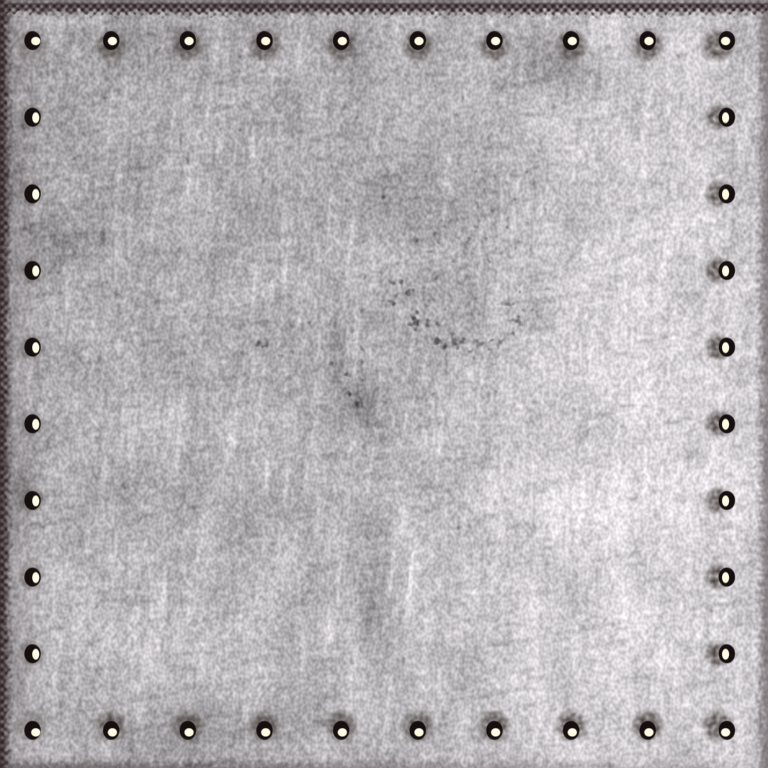
A WebGL 2 fragment shader for this texture:

```glsl
#version 300 es
precision highp float;
// Worn brushed steel plate framed by a ring of small domed rivets.

#define FIRST_RIVET vec2(0.0450, 0.0490)
#define RIVET_PITCH 0.0998
#define LAST_RIVET 9.0
#define RIVET_RADIUS 0.0130
#define GRAIN_AMOUNT 0.11
#define SCRATCH_AMOUNT 0.10
#define MOTTLE_AMOUNT 0.13
#define PIT_DARKNESS 0.30
#define EDGE_COLOR vec3(0.20, 0.15, 0.16)
#define RIVET_DARK vec3(0.09, 0.06, 0.06)
#define RIVET_LIGHT vec3(1.0, 0.99, 0.90)
#define HALO_COLOR vec3(0.37, 0.34, 0.33)

uniform vec2 u_resolution;
out vec4 fragColor;

vec2 hash2(vec2 p) {
    vec3 q = fract(p.xyx * vec3(0.1031, 0.1030, 0.0973));
    q += dot(q, q.yzx + 33.33);
    return fract((q.xx + q.yz) * q.zy);
}

float corner(vec2 cell, vec2 offset) {
    float a = 6.2832 * hash2(cell + 57.0).x;
    return dot(vec2(cos(a), sin(a)), offset);
}

float gradientNoise(vec2 p) {
    vec2 i = floor(p), f = fract(p);
    vec2 u = f * f * f * (f * (f * 6.0 - 15.0) + 10.0);
    vec2 e = vec2(1.0, 0.0);
    float low = mix(corner(i, f), corner(i + e, f - e), u.x);
    float high = mix(corner(i + e.yx, f - e.yx), corner(i + 1.0, f - 1.0), u.x);
    return 1.4 * mix(low, high, u.y);
}

float fbm(vec2 p) {
    float sum = 0.0, amp = 0.5;
    for (int i = 0; i < 5; i++) {
        sum += amp * gradientNoise(p);
        p = mat2(1.6, 1.2, -1.2, 1.6) * p + 7.3;
        amp *= 0.68;
    }
    return sum;
}

float blob(vec2 p, vec2 center, vec2 radius) {
    vec2 q = (p - center) / radius;
    return exp(-dot(q, q));
}

// Broad light and shade across the sheet
float plateTone(vec2 p) {
    float tone = 0.685 + 0.075 * smoothstep(0.45, 0.85, p.x);
    tone += 0.080 * blob(p, vec2(0.86, 0.48), vec2(0.22, 0.42));
    tone += 0.050 * blob(p, vec2(0.62, 0.22), vec2(0.28, 0.25));
    tone += 0.050 * blob(p, vec2(0.20, 0.18), vec2(0.16, 0.12));
    tone -= 0.140 * blob(p, vec2(0.73, 0.91), vec2(0.07, 0.035));
    tone -= 0.050 * blob(p, vec2(0.12, 0.86), vec2(0.15, 0.12));
    tone -= 0.060 * blob(p, vec2(0.60, 0.69), vec2(0.11, 0.14));
    tone -= 0.140 * blob(p, vec2(0.07, 0.69), vec2(0.03, 0.05));
    tone -= 0.050 * blob(p, vec2(0.28, 0.04), vec2(0.14, 0.05));
    float streak = 0.9 + 0.9 * gradientNoise(vec2((p.x - 0.1 * p.y) * 80.0, p.y * 22.0));
    float stain = 0.16 * blob(p, vec2(0.473, 0.485), vec2(0.022, 0.060));
    stain += 0.14 * blob(p, vec2(0.440, 0.525), vec2(0.012, 0.035));
    stain += 0.16 * blob(p, vec2(0.485, 0.215), vec2(0.020, 0.075));
    return tone - stain * streak;
}

// Brushed strokes, mottling and grain
float surfaceDetail(vec2 p) {
    vec2 lean = vec2(p.x - 0.09 * p.y, p.y);
    float upright = gradientNoise(lean * vec2(75.0, 8.0));
    upright += 0.6 * gradientNoise(lean * vec2(130.0, 20.0) + 31.0);
    float level = gradientNoise(vec2(p.x * 15.0, (p.y - 0.18 * p.x) * 80.0));
    float worn = 0.4 + blob(p, vec2(0.43, 0.5), vec2(0.22, 0.6));
    float d = SCRATCH_AMOUNT * (0.35 * upright + 0.55 * worn * smoothstep(0.3, 0.95, upright));
    d -= 0.6 * SCRATCH_AMOUNT * smoothstep(0.1, 0.75, level);
    d += MOTTLE_AMOUNT * fbm(p * vec2(14.0, 10.0));
    d += GRAIN_AMOUNT * gradientNoise(p * vec2(235.0, 190.0));
    return d + 0.8 * GRAIN_AMOUNT * gradientNoise(p * vec2(120.0, 90.0) + 19.0);
}

// Corrosion pits, clustered in an arc and sparse elsewhere
float pits(vec2 p) {
    vec2 q = p - vec2(0.605, 0.630);
    float arc = exp(-pow((length(q) - 0.080) / 0.022, 2.0)) * smoothstep(0.05, -0.04, q.y);
    float cluster = 0.85 * arc + 0.5 * blob(p, vec2(0.60, 0.68), vec2(0.10, 0.08));
    cluster += 0.6 * blob(p, vec2(0.46, 0.50), vec2(0.03, 0.06));
    cluster += 0.9 * blob(p, vec2(0.605, 0.547), vec2(0.028, 0.010));
    cluster += 1.1 * blob(p, vec2(0.343, 0.551), vec2(0.016, 0.007));
    cluster += 0.2 * blob(p, vec2(0.25, 0.75), vec2(0.35, 0.3));
    float n = gradientNoise(p * 75.0 + 4.0) + 0.6 * gradientNoise(p * 150.0);
    float edge = 0.58 - 0.60 * min(cluster, 1.0);
    float spots = smoothstep(edge, edge + 0.95, n) * (0.6 + 0.6 * min(cluster, 1.0));
    return spots + 0.7 * blob(p, vec2(0.135, 0.692), vec2(0.005, 0.009));
}

// Ragged woven border, heaviest along the top and left
float borderShade(vec2 p) {
    float rough = 0.006 * gradientNoise(p * 160.0);
    float weave = sin(p.x * 600.0) * sin(p.y * 600.0);
    float top = smoothstep(0.978, 0.991, p.y + rough + 0.003 * weave) * (0.8 + 0.25 * weave);
    top *= 1.0 - 0.55 * smoothstep(0.994, 0.998, p.y);
    float left = smoothstep(0.018, 0.002, p.x + rough) * (0.65 + 0.25 * weave);
    left += 0.22 * smoothstep(0.06, 0.0, p.x);
    float right = 0.45 * smoothstep(0.982, 0.998, p.x + rough);
    float bottom = 0.4 * smoothstep(0.014, 0.0, p.y + rough) * (1.2 - p.x);
    return clamp(max(max(top, left), max(right, bottom)), 0.0, 1.0);
}

// Rivets sit only on the outer ring of a regular lattice
vec3 addRivets(vec3 color, vec2 p, float aa) {
    vec2 id = clamp(round((p - FIRST_RIVET) / RIVET_PITCH), 0.0, LAST_RIVET);
    vec2 low = 1.0 - step(0.5, id), high = step(LAST_RIVET - 0.5, id);
    float onRing = max(max(low.x, low.y), max(high.x, high.y));
    float onRow = max(low.y, high.y);
    vec2 q = (p - FIRST_RIVET - id * RIVET_PITCH) / RIVET_RADIUS;
    float soft = aa / RIVET_RADIUS;
    vec2 inward = vec2(-0.65 * high.x - 0.35 * low.x, 0.45 * (low.y - high.y));
    float halo = exp(-pow(length(q - inward) / (1.25 + 0.25 * onRow), 6.0));
    halo *= (1.0 - 0.45 * low.x) * (0.85 + 0.6 * gradientNoise(p * 150.0));
    color = mix(color, HALO_COLOR, 0.85 * onRing * halo);
    // Dome with a dark crescent and a bright reflected cap
    vec2 body = q - vec2(0.25 * high.x - 0.2 * low.x, 0.0);
    float dome = smoothstep(0.9 + soft, 0.9 - soft, length(body * vec2(1.1, 0.95)));
    float rim = smoothstep(0.45, 0.95, dot(body, vec2(0.3, 0.6) * (1.0 - 2.0 * low.y)));
    color = mix(color, mix(RIVET_DARK, HALO_COLOR, rim), onRing * dome);
    vec2 shine = vec2(0.12, -0.05 - 0.15 * low.y);
    vec2 squash = mix(vec2(1.3, 0.85), vec2(1.0, 1.1), onRow);
    float spark = smoothstep(0.46 + soft, 0.46 - soft, length((q - shine) * squash));
    return mix(color, RIVET_LIGHT, onRing * spark);
}

void main() {
    vec2 p = gl_FragCoord.xy / u_resolution;
    float tone = plateTone(p) + surfaceDetail(p) - PIT_DARKNESS * min(pits(p), 1.2);
    vec3 color = (tone + 0.015) * vec3(1.0, 0.983, 1.0);
    color = mix(color, EDGE_COLOR, borderShade(p));
    color = addRivets(color, p, 1.0 / min(u_resolution.x, u_resolution.y));
    fragColor = vec4(clamp(color, 0.0, 1.0), 1.0);
}
```
